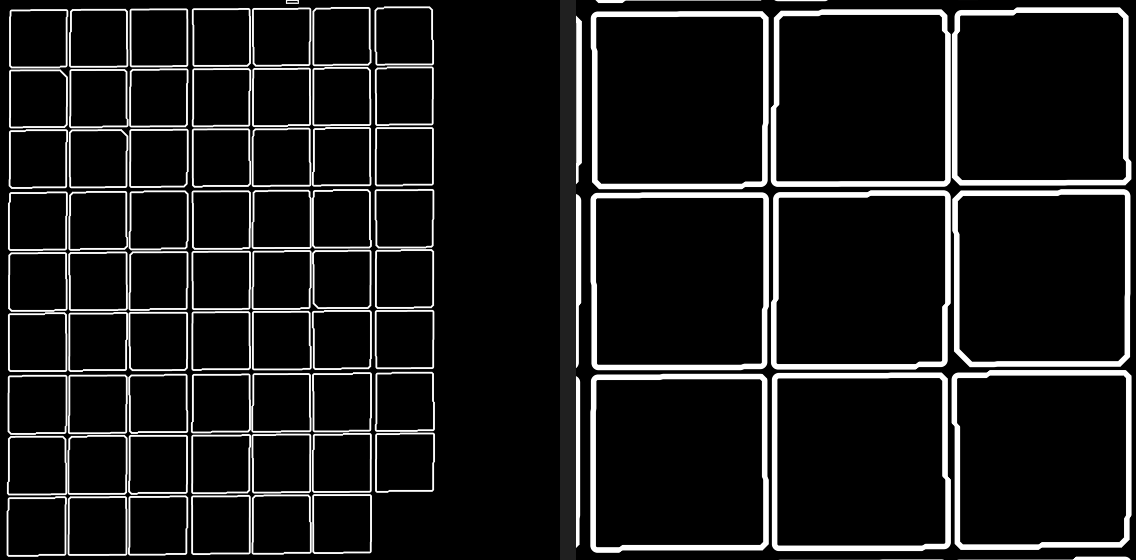
Left, the full canvas; right, a detail of the centre.
This pattern is drawn by a Shadertoy shader. Its source:

```glsl
// A slightly skewed sheet of thin white square outlines on black, 7 by 9 with
// the last cell left out. Each outline is a box distance whose sides jog by a
// hashed amount and whose corners are rounded or clipped.

// Lengths are in 1/768 of the canvas, with y pointing down.
const float UNITS = 768.0;
const vec2 GRID = vec2(7.0, 9.0);
const vec2 FIRST_CENTER = vec2(53.0, 53.0);
const float PITCH = 82.5;
const vec2 GROUP_GAP = vec2(3.2, 2.3);   // extra space after every third cell
const float ROW_GROWTH = 0.07;           // rows spread towards the bottom
const float HALF_SIZE = 38.9;
const float SIZE_GROWTH = 0.08;
const float HALF_LINE = 1.27;
const float CORNER_RADIUS = 2.0;
const float JOG = 1.5;                   // largest sideways jog of a side
const float SMALL_CLIP = 4.0;            // largest ordinary corner clip
const vec2 TAB_CENTER = vec2(401.0, 2.4);
const vec2 TAB_HALF = vec2(8.0, 2.0);
const float TAB_HALF_LINE = 0.9;
const vec3 BACKGROUND = vec3(0.0);
const vec3 INK = vec3(1.0);

float hash(vec2 id, float salt) {
    vec3 v = fract(vec3(id, salt) * vec3(0.1031, 0.1130, 0.0973) + 0.17);
    v += dot(v, v.yzx + 33.33);
    return fract((v.x + v.y) * v.z);
}

// Cell centre with group gaps, row spread and a slight keystone skew.
vec2 cellCenter(vec2 id) {
    vec2 c = FIRST_CENTER + PITCH * id + GROUP_GAP * floor(id / 3.0);
    c.x += id.y * (0.07 * id.x - 0.3);
    c.y += ROW_GROWTH * id.y * id.y - id.x * (0.55 + 0.02 * id.y);
    return c;
}

// A side shifts from one level to another at a hashed place along it.
float sideJog(float along, vec2 id, float salt, float amount) {
    float place = mix(-0.8, 0.8, hash(id, salt)) * HALF_SIZE;
    return amount * (smoothstep(-1.0, 1.0, along - place) - 0.5);
}

// Clip length of a corner; three corners are cut much deeper.
float cornerClip(vec2 id, vec2 corner) {
    vec4 key = vec4(id, corner);
    if (key == vec4(0.0, 1.0, 1.0, -1.0)) return 9.5;
    if (key == vec4(1.0, 2.0, 1.0, -1.0)) return 8.5;
    if (key == vec4(5.0, 4.0, -1.0, 1.0)) return 6.5;
    float h = hash(id, 31.0 + 2.0 * corner.x + corner.y);
    return SMALL_CLIP * h * h;
}

float boxDistance(vec2 q, float radius) {
    q += radius;
    return length(max(q, 0.0)) + min(max(q.x, q.y), 0.0) - radius;
}

// Signed distance to one worn square.
float cellDistance(vec2 p, vec2 id) {
    p -= cellCenter(id);
    vec2 corner = 2.0 * step(0.0, p) - 1.0;
    vec2 salt = vec2(5.0, 13.0) + corner;
    vec2 amount = vec2(JOG * (2.0 * hash(id, salt.x + 40.0) - 1.0),
                       -JOG * hash(id, salt.y + 40.0));
    vec2 jog = vec2(sideJog(p.y, id, salt.x, amount.x),
                    sideJog(p.x, id, salt.y, amount.y));
    vec2 q = corner * (p - jog) - HALF_SIZE - SIZE_GROWTH * id.y;
    float clip = (q.x + q.y + cornerClip(id, corner)) * 0.7071;
    return max(boxDistance(q, CORNER_RADIUS), clip);
}

float coverage(float d, float pixel) {
    return 1.0 - smoothstep(-0.6 * pixel, 0.6 * pixel, d);
}

void mainImage(out vec4 fragColor, in vec2 fragCoord) {
    vec2 p = fragCoord / iResolution.xy * UNITS;
    p.y = UNITS - p.y;
    float pixel = UNITS / iResolution.y;

    // Outlines of the nearby cells.
    vec2 nearest = floor((p - FIRST_CENTER) / (PITCH + 1.2) + 0.5);
    float lineDist = UNITS;
    for (int j = -1; j <= 1; j++) {
        for (int i = -1; i <= 1; i++) {
            vec2 id = nearest + vec2(i, j);
            bool inside = all(greaterThanEqual(id, vec2(0.0)))
                       && all(lessThan(id, GRID));
            if (!inside || id == GRID - 1.0) continue;
            lineDist = min(lineDist, abs(cellDistance(p, id)) - HALF_LINE);
        }
    }

    // Small tab at the top edge.
    float tab = boxDistance(abs(p - TAB_CENTER) - TAB_HALF, 0.0);
    lineDist = min(lineDist, abs(tab) - TAB_HALF_LINE);

    fragColor = vec4(mix(BACKGROUND, INK, coverage(lineDist, pixel)), 1.0);
}
```
